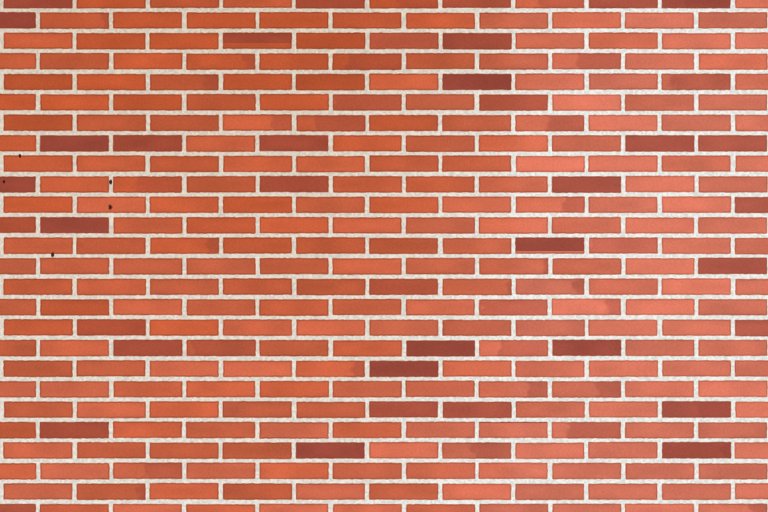
Give the GLSL for this texture, as a Shadertoy shader.

```glsl
const vec2 COUNT = vec2(10.5, 25.0);          // bricks across, courses up
const vec2 SHIFT = vec2(-0.02, 0.5);          // bond offset, in bricks
const float JOINT = 0.0084;                   // mortar width, canvas heights
const float CORNER = 0.0022;
const float RIM = 0.0045;                     // darker burnt edge of a brick
const float WOBBLE = 0.0011;                  // roughness of brick outlines
const float DARK_SHARE = 0.10;                // bricks fired darker
const float STAIN_SHARE = 0.16;               // bricks with a partial stain
const int PITS = 5;

const vec3 BRICK_WARM = vec3(0.75, 0.34, 0.20);
const vec3 BRICK_PINK = vec3(0.84, 0.46, 0.37);
const vec3 BRICK_DARK = vec3(0.55, 0.25, 0.21);
const vec3 RIM_COLOR = vec3(0.56, 0.24, 0.16);
const vec3 MORTAR_TAN = vec3(0.84, 0.77, 0.68);
const vec3 MORTAR_WHITE = vec3(0.93, 0.93, 0.91);
const vec3 PIT_COLOR = vec3(0.16, 0.09, 0.08);

float hash(vec2 p) {
    vec3 q = fract(p.xyx * vec3(0.1031, 0.1030, 0.0973));
    q += dot(q, q.yzx + 33.33);
    return fract((q.x + q.y) * q.z);
}

float noise(vec2 p) {
    vec2 i = floor(p), f = fract(p);
    f = f * f * (3.0 - 2.0 * f);
    return mix(mix(hash(i), hash(i + vec2(1, 0)), f.x),
               mix(hash(i + vec2(0, 1)), hash(i + vec2(1, 1)), f.x), f.y);
}

float roundedBox(vec2 p, vec2 halfSize, float radius) {
    vec2 q = abs(p) - halfSize + radius;
    return length(max(q, 0.0)) + min(max(q.x, q.y), 0.0) - radius;
}

vec3 brickColor(vec2 id, vec2 local, vec2 p, float light, float height) {
    float tone = hash(id + 17.0);
    vec3 color = mix(BRICK_WARM, BRICK_PINK, clamp(light + 0.35 * (tone - 0.5), 0.0, 1.0));
    color *= 0.94 + 0.12 * hash(id + 41.0);

    // Whole bricks fired darker, more often higher up
    float dark = step(hash(id + 73.0), DARK_SHARE * (0.5 + height));
    color = mix(color, BRICK_DARK, dark * (0.35 + 0.45 * tone));

    // Soft stain covering one end of a brick
    float cut = hash(id + 97.0) - 0.5;
    float end = smoothstep(-0.04, 0.04, local.x - cut + 0.15 * (noise(p * 90.0) - 0.5));
    color = mix(color, BRICK_DARK, 0.3 * end * step(hash(id + 113.0), STAIN_SHARE));

    // Cloudy firing and fine grain
    color *= 0.95 + 0.10 * noise(p * vec2(22.0, 50.0));
    return color * (0.97 + 0.06 * noise(p * 420.0));
}

void mainImage(out vec4 fragColor, in vec2 fragCoord) {
    vec2 uv = fragCoord / iResolution.xy;
    float aspect = iResolution.x / iResolution.y;
    vec2 p = uv * vec2(aspect, 1.0);
    float pixel = 1.0 / iResolution.y;

    // Running bond: even courses slide by half a brick
    vec2 grid = uv * COUNT + SHIFT;
    float course = floor(grid.y);
    grid.x += 0.5 * mod(course + 1.0, 2.0);
    vec2 id = floor(grid) + 5.0;
    vec2 local = fract(grid) - 0.5;
    vec2 cell = vec2(aspect, 1.0) / COUNT;

    // Brick outline with small differences in size and place
    vec2 jitter = (vec2(hash(id), hash(id + 29.0)) - 0.5) * 0.0014;
    vec2 halfSize = 0.5 * (cell - JOINT) + 0.0005 * (hash(id + 53.0) - 0.5);
    float d = roundedBox(local * cell - jitter, halfSize, CORNER);
    d += WOBBLE * (noise(p * 160.0) - 0.5);

    // Cool daylight from the right and below
    float light = 0.75 * smoothstep(0.35, 0.95, uv.x) + 0.12 * smoothstep(0.655, 0.68, uv.x)
                + 0.50 * (1.0 - uv.y);

    vec3 mortar = mix(MORTAR_TAN, MORTAR_WHITE, clamp(light + 0.25, 0.0, 1.0));
    mortar *= 0.92 + 0.13 * noise(p * 260.0);

    vec3 brick = brickColor(id, local, p, light, uv.y);
    float rim = smoothstep(-RIM, 0.0, d) * (0.45 + 0.4 * noise(p * 60.0));
    brick = mix(brick, RIM_COLOR, rim * (1.0 - 0.4 * clamp(light, 0.0, 1.0)));

    vec3 color = mix(brick, mortar, smoothstep(-pixel, pixel, d));

    // A few chipped pits at the left
    for (int i = 0; i < PITS; i++) {
        vec2 seed = vec2(float(i) + 3.0, 61.0);
        vec2 center = vec2(0.22 * hash(seed), 0.50 + 0.20 * hash(seed + 7.0));
        float radius = mix(0.002, 0.006, hash(seed + 19.0));
        float pit = length((p - center) * vec2(1.2, 0.8)) - radius * (0.6 + 0.8 * noise(p * 200.0));
        color = mix(color, PIT_COLOR, 0.9 * smoothstep(pixel, -pixel, pit));
    }
    fragColor = vec4(clamp(color, 0.0, 1.0), 1.0);
}
```
